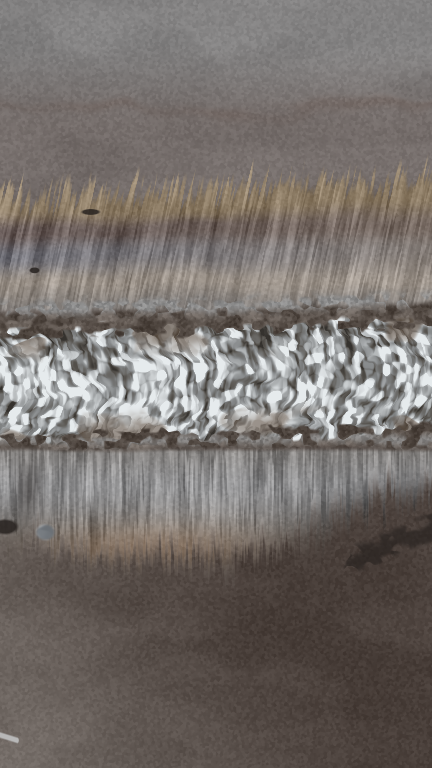
Give the GLSL for this texture, as a WebGL 1 fragment shader.

```glsl
precision highp float;
// Draws a rippled silver weld bead across brushed, heat-tinted steel plate.
uniform vec2 u_resolution;

float hash(vec2 p) {
  vec3 q = fract(vec3(p.xyx) * vec3(0.1031, 0.103, 0.0973));
  q += dot(q, q.yzx + 33.33);
  return fract((q.x + q.y) * q.z);
}

// Cellular noise: x = blended cell value, y = distance to nearest seed.
vec2 cells(vec2 p) {
  vec2 base = floor(p), f = fract(p);
  float sum = 0.0, weight = 0.0, nearest = 4.0;
  for (int j = -1; j <= 1; j++) {
    for (int i = -1; i <= 1; i++) {
      vec2 g = vec2(float(i), float(j)), id = base + g;
      vec2 d = g + vec2(hash(id), hash(id + 57.3)) - f;
      float r = dot(d, d), w = exp(-7.0 * r);
      sum += w * hash(id + 19.7);
      weight += w;
      nearest = min(nearest, r);
    }
  }
  return vec2(sum / weight, sqrt(nearest));
}

float waves(float x, float seed) {
  return 0.5 * sin(x * 7.0 + seed) + 0.3 * sin(x * 17.0 + seed * 2.3) + 0.2 * sin(x * 41.0 + seed * 3.7);
}

float band(float y, float center, float halfWidth) {
  float d = (y - center) / halfWidth;
  return exp(-d * d);
}

float blob(vec2 p, vec2 center, vec2 radius) {
  return 1.0 - smoothstep(0.65, 1.15, length((p - center) / radius));
}

float segment(vec2 p, vec2 a, vec2 b, float width) {
  vec2 d = b - a;
  float t = clamp(dot(p - a, d) / dot(d, d), 0.0, 1.0);
  return 1.0 - smoothstep(width * 0.4, width, length(p - a - d * t));
}

// Two sizes of brushed lines running along y.
float brushed(vec2 p, float seed) {
  float thin = cells(vec2(p.x * 210.0, p.y * 14.0 + seed)).x;
  return 0.55 * thin + 0.45 * cells(vec2(p.x * 75.0, p.y * 7.0 + seed)).x;
}

vec3 plate(vec2 p, float mottle) {
  vec3 upper = mix(vec3(0.455, 0.425, 0.415), vec3(0.51, 0.505, 0.505), smoothstep(0.83, 0.95, p.y));
  vec3 lower = mix(vec3(0.45, 0.42, 0.40), vec3(0.29, 0.25, 0.23), smoothstep(-0.05, 0.75, p.x * 0.8 + p.y));
  vec3 c = mix(lower, upper, step(0.5, p.y));
  float stain = p.y - 0.857 - 0.012 * waves(p.x, 0.6) - (mottle - 0.5) * 0.03;
  c -= vec3(0.03, 0.05, 0.06) * band(stain, 0.0, 0.008) * mottle;
  return c + (mottle - 0.5) * 0.045;
}

// Tinted bands above the bead, h runs from bead (0) to outer edge (1).
vec3 upperTint(float h, float x, float streak) {
  vec3 c = mix(vec3(0.51, 0.49, 0.475), vec3(0.60, 0.565, 0.53), smoothstep(0.0, 0.2, h));
  c = mix(c, mix(vec3(0.44, 0.44, 0.47), vec3(0.53, 0.50, 0.48), x), smoothstep(0.2, 0.42, h));
  c = mix(c, mix(vec3(0.39, 0.34, 0.33), vec3(0.46, 0.41, 0.38), x), smoothstep(0.42, 0.6, h));
  c = mix(c, vec3(0.54, 0.475, 0.385), smoothstep(0.62, 0.80, h));
  return c + (streak - 0.5) * 0.30;
}

vec3 lowerTint(vec2 p, float streak) {
  vec3 c = mix(vec3(0.49, 0.475, 0.46), vec3(0.56, 0.56, 0.565), band(p.y, 0.365, 0.045));
  c = mix(c, vec3(0.60, 0.52, 0.45), band(p.y, 0.285, 0.032) * band(p.x, 0.35, 0.28));
  c *= 1.0 - 0.35 * smoothstep(0.6, 0.95, p.x) * (1.0 - smoothstep(0.32, 0.39, p.y));
  return c + (streak - 0.5) * 0.38;
}

// Overlapping crescents, t runs from -1 at the lower toe to 1 at the upper toe.
vec3 bead(vec2 q, float t) {
  float warp = cells(q * vec2(13.0, 20.0)).x - 0.5;
  float arc = q.x - 0.032 * (1.0 - t * t) + warp * 0.03;
  float ridge = fract(arc * 20.0 + 0.35 * waves(q.x, 2.0));
  float fold = smoothstep(0.0, 0.16, ridge) * (1.0 - smoothstep(0.72, 1.0, ridge));
  float fine = cells(vec2(arc * 115.0, q.y * 32.0)).x;
  vec2 chip = cells(vec2(arc * 62.0 + 7.0, q.y * 48.0));
  float patches = cells(q * vec2(10.0, 17.0) + 31.0).x;
  float light = 0.57 + 0.15 * (fold - 0.5) + 0.38 * (fine - 0.5) + 0.48 * (chip.x - 0.5);
  light += 0.16 * smoothstep(0.58, 0.72, chip.x) - 0.16 * smoothstep(0.45, 0.85, chip.y);
  light += 0.22 * (patches - 0.5) + 0.11 * band(t, -0.2, 0.6) * (1.1 - q.x);
  light = clamp(light, 0.20, 0.92);
  vec3 c = light * mix(vec3(1.03, 0.98, 0.91), vec3(0.98, 1.0, 1.01), smoothstep(0.25, 0.55, light));
  float rust = smoothstep(0.66, 0.82, patches) * smoothstep(0.4, 0.9, abs(t));
  return mix(c, vec3(0.36, 0.29, 0.23), rust * 0.55);
}

void main() {
  vec2 p = gl_FragCoord.xy / u_resolution;
  vec2 q = vec2(p.x, p.y * u_resolution.y / u_resolution.x);
  float mottle = cells(q * vec2(6.0, 14.0)).x;
  float grain = cells(q * 170.0).x - 0.5;
  float flake = cells(q * vec2(46.0, 62.0)).x;
  float rough = flake - 0.5;
  float streakUp = brushed(vec2(q.x - 0.22 * q.y, q.y), 0.0);
  float streakLow = brushed(q, 5.0);
  vec3 color = plate(p, mottle);

  // Brushed zones with ragged outer edges.
  float top = 0.75 + 0.026 * p.x * p.x + 0.006 * waves(p.x, 4.0) + 0.065 * (streakUp - 0.5);
  float h = (p.y - 0.60) / (0.155 + 0.022 * p.x) + 0.06 * (mottle - 0.5);
  float mask = smoothstep(0.59, 0.60, p.y) * (1.0 - smoothstep(top - 0.012, top + 0.008, p.y));
  color = mix(color, upperTint(h, p.x, streakUp), mask);
  float bottom = 0.278 + 0.085 * smoothstep(0.5, 1.0, p.x) + 0.03 * band(p.x, 0.0, 0.12) + 0.07 * (streakLow - 0.5);
  mask = smoothstep(bottom - 0.03, bottom + 0.03, p.y) * (1.0 - smoothstep(0.41, 0.42, p.y));
  color = mix(color, lowerTint(p, streakLow), mask) + grain * 0.06;

  // Dark toes edged with pale, flaky scale.
  float high = 0.586 + 0.013 * p.x + 0.003 * waves(p.x, 1.0);
  float low = 0.417 + 0.004 * waves(p.x, 3.0);
  mask = smoothstep(low - 0.006, low + 0.004, p.y) * (1.0 - smoothstep(high, high + 0.01, p.y));
  color = mix(color, vec3(0.37, 0.335, 0.31) + rough * 0.22 + grain * 0.1, mask);
  float scale = band(p.y, high + 0.009 + rough * 0.012, 0.009) + 0.8 * band(p.y, low + 0.01 + rough * 0.015, 0.008);
  color = mix(color, vec3(0.55) + grain * 0.15, min(scale, 1.0) * smoothstep(0.3, 0.5, flake));

  // Bead follows the slight rise of its toes.
  float halfHeight = 0.069 + 0.003 * waves(p.x * 1.7, 5.0) + rough * 0.024;
  float t = (p.y - 0.497 - 0.013 * p.x) / halfHeight;
  color = mix(color, bead(q, t), 1.0 - smoothstep(0.96, 1.03, abs(t)));

  // Pits, spatter and scratches.
  float pits = blob(p, vec2(0.21, 0.724), vec2(0.022, 0.004)) + blob(p, vec2(0.08, 0.648), vec2(0.012, 0.004));
  pits += blob(p, vec2(0.012, 0.314), vec2(0.03, 0.01));
  pits += 0.65 * segment(p + rough * 0.025, vec2(0.82, 0.272), vec2(1.02, 0.318), 0.016);
  pits += 0.4 * band(p.x, 0.065, 0.03) * band(p.y, 0.36, 0.04);
  color = mix(color, vec3(0.15, 0.13, 0.12), min(pits, 0.85));
  color = mix(color, vec3(0.56, 0.58, 0.6) + rough * 0.3, blob(p, vec2(0.105, 0.307), vec2(0.023, 0.011)));
  color = mix(color, vec3(0.72), segment(p, vec2(0.0, 0.043), vec2(0.04, 0.036), 0.005));
  gl_FragColor = vec4(clamp(color, 0.0, 1.0), 1.0);
}
```
